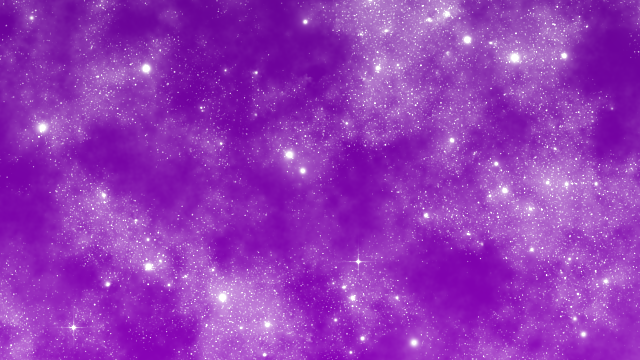
Reproduce this texture procedurally as a WebGL 2 fragment shader.

```glsl
#version 300 es
precision highp float;

#define SKY_TOP vec3(0.41, 0.01, 0.59)
#define SKY_BOTTOM vec3(0.53, 0.01, 0.71)
#define HAZE_FREQ 3.7
#define GATHER_FREQ 5.2
#define HAZE_GAIN 0.35
#define DUST_DENSITY 0.72
#define GRAIN_RADIUS 0.0034
#define STAR_CELL 0.28
#define SPARK_CELL 0.085
#define FLARE_CELL 0.45
#define FLARE_LENGTH 0.018

uniform vec2 u_resolution;
out vec4 fragColor;

vec3 hash3(vec2 cell) {
    vec3 q = fract(cell.xyx * vec3(0.1031, 0.1030, 0.0973));
    q += dot(q, q.yxz + 33.33);
    return fract((q.xxy + q.yzz) * q.zyx);
}

mat2 rotation(float angle) {
    float c = cos(angle), s = sin(angle);
    return mat2(c, s, -s, c);
}

// Cellular noise: soft light and dark blobs around jittered points
float blobs(vec2 p) {
    vec2 home = floor(p);
    float sum = 0.0;
    for (int y = -1; y <= 1; y++)
    for (int x = -1; x <= 1; x++) {
        vec2 cell = home + vec2(x, y);
        vec3 rnd = hash3(cell + 57.0);
        vec2 d = p - cell - rnd.xy;
        float k = max(0.0, 1.0 - dot(d, d));
        sum += (2.0 * rnd.z - 1.0) * k * k;
    }
    return sum;
}

// Octaves of blobs, returned in 0..1
float haze(vec2 p) {
    mat2 turn = rotation(0.65) * 2.0;
    float sum = 0.0, amp = 1.0;
    for (int i = 0; i < 6; i++) {
        sum += amp * blobs(p);
        p = turn * p + 7.3;
        amp *= 0.64;
    }
    return smoothstep(-1.15, 1.3, sum);
}

// Freely jittered grains, shown where density exceeds their threshold
float dust(vec2 p, float cellSize, float radius, float density, float px) {
    radius = max(radius, px);
    vec2 home = floor(p / cellSize);
    float light = 0.0;
    for (int y = -1; y <= 1; y++)
    for (int x = -1; x <= 1; x++) {
        vec2 cell = home + vec2(x, y);
        vec3 rnd = hash3(cell + 17.0);
        float shown = smoothstep(rnd.z, rnd.z + 0.12, density);
        float bright = mix(0.12, 1.0, pow(hash3(cell + 91.0).x, 3.0));
        float d = length(p - (cell + rnd.xy) * cellSize);
        light += shown * bright * (1.0 - smoothstep(0.0, radius, d));
    }
    return light;
}

// Round stars with a bright core, a halo and a faint wide veil
float glowStars(vec2 p, float cellSize, float chance, vec2 sizes, float px) {
    vec2 home = floor(p / cellSize);
    float light = 0.0;
    for (int y = -1; y <= 1; y++)
    for (int x = -1; x <= 1; x++) {
        vec2 cell = home + vec2(x, y);
        vec3 rnd = hash3(cell + 143.0);
        vec2 look = hash3(cell + 211.0).xy;
        float size = max(mix(sizes.x, sizes.y, look.x * look.x), 0.7 * px);
        float d = length(p - (cell + rnd.xy) * cellSize) / size;
        float glow = 1.2 * exp(-d * d) + 0.4 * exp(-d / 1.8) + 0.12 * exp(-d * d / 40.0);
        light += step(rnd.z, chance) * mix(0.5, 1.0, look.y) * glow;
    }
    return light;
}

float spikes(vec2 d, float width) {
    vec2 thin = exp(-d * d / (width * width));
    vec2 fade = exp(-abs(d) / FLARE_LENGTH);
    return thin.x * fade.y + thin.y * fade.x;
}

// Rare stars with four or eight thin rays
float flares(vec2 p, float px) {
    vec2 cell = floor(p / FLARE_CELL);
    vec3 rnd = hash3(cell + 307.0);
    vec2 d = p - (cell + mix(vec2(0.2), vec2(0.8), rnd.xy)) * FLARE_CELL;
    float width = max(0.0016, 0.6 * px);
    float rays = 0.6 * spikes(d, width);
    rays += 0.3 * step(0.2, rnd.z) * spikes(rotation(0.785) * d * 1.4, width);
    float core = 1.2 * exp(-dot(d, d) / 2e-5) + 0.15 * exp(-length(d) / 0.015);
    return step(rnd.z, 0.5) * (rays + core);
}

void main() {
    float px = 1.0 / u_resolution.y;
    vec2 p = gl_FragCoord.xy * px;

    // Cloud cover and a second mask that gathers dust and stars
    float cloud = haze(p * HAZE_FREQ + 4.0);
    float gather = haze(p * GATHER_FREQ + 31.0);
    float density = DUST_DENSITY * smoothstep(0.15, 0.85, 0.5 * cloud + 0.5 * gather);

    float white = HAZE_GAIN * pow(cloud, 1.35) * mix(0.65, 1.35, gather);
    white += dust(rotation(0.4) * p + 2.0, 0.0068, GRAIN_RADIUS, density, px) * 0.4;
    white += dust(rotation(1.1) * p + 5.3, 0.0105, GRAIN_RADIUS, density, px) * 0.8;
    white += dust(p + 9.1, 0.0330, GRAIN_RADIUS * 1.3, density, px);

    white += glowStars(p, STAR_CELL, 0.55, vec2(0.005, 0.015), px);
    white += glowStars(p + 3.7, SPARK_CELL, 0.4, vec2(0.0025, 0.0065), px)
           * smoothstep(0.4, 0.75, gather);
    white += flares(p, px);

    vec3 sky = mix(SKY_BOTTOM, SKY_TOP, gl_FragCoord.y * px);
    fragColor = vec4(mix(sky, vec3(1.0), clamp(white, 0.0, 1.0)), 1.0);
}
```
